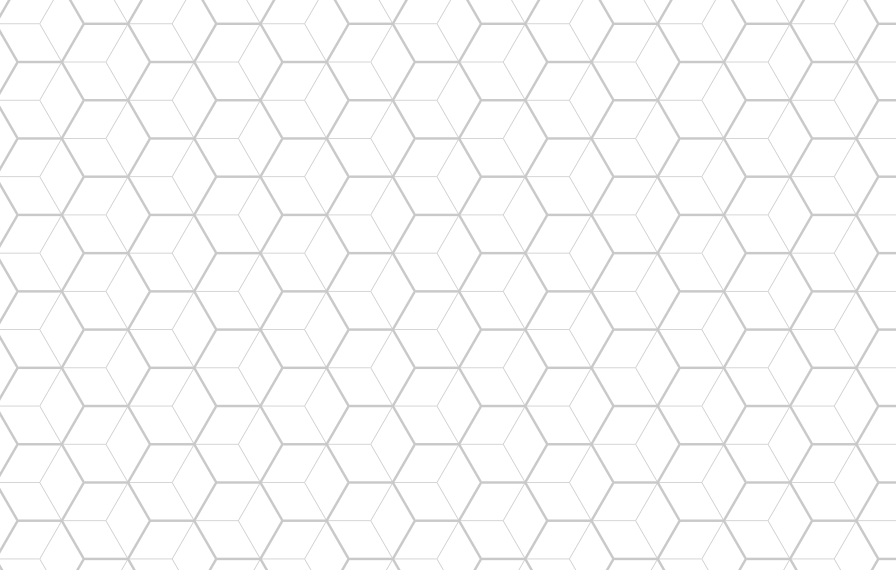
A Shadertoy shader for this pattern:

```glsl
// Isometric cube lattice: flat-topped hexagons with thick grey outlines, each
// split into three rhombi by thin spokes. Every pixel is folded into its nearest
// hexagon cell, and lines are drawn from distances with box-filter coverage.

const float SQRT3 = 1.7320508;
const float EDGES_ACROSS = 20.3;               // canvas width in hexagon edges
const vec2 FIRST_CENTRE = vec2(2.4, 1.405);    // from the top left, in edges
const float OUTLINE_HALF = 0.028;
const float SPOKE_HALF = 0.0093;
const vec3 PAPER = vec3(1.0);
const vec3 OUTLINE_GREY = vec3(0.79);
const vec3 SPOKE_GREY = vec3(0.80);

// Offset from the centre of the nearest hexagon with unit edges
vec2 hexCell(vec2 p) {
    vec2 period = vec2(3.0, SQRT3);
    vec2 a = mod(p + 0.5 * period, period) - 0.5 * period;
    vec2 b = mod(p, period) - 0.5 * period;
    return dot(a, a) < dot(b, b) ? a : b;
}

// Distance from inside a hexagon to its border
float borderDistance(vec2 q) {
    q = abs(q);
    return 0.5 * SQRT3 - max(q.y, dot(q, vec2(0.5 * SQRT3, 0.5)));
}

// Distance to a ray from the origin along a unit direction
float rayDistance(vec2 q, vec2 dir) {
    return length(q - dir * max(dot(q, dir), 0.0));
}

// Distance to the three spokes: left, upper right and lower right
float spokeDistance(vec2 q) {
    q.y = abs(q.y);
    return min(rayDistance(q, vec2(-1.0, 0.0)),
               rayDistance(q, vec2(0.5, 0.5 * SQRT3)));
}

// Share of a pixel covered by a line, also for lines thinner than a pixel
float coverage(float d, float halfWidth, float pixel) {
    float overlap = min(d + 0.5 * pixel, halfWidth) - max(d - 0.5 * pixel, -halfWidth);
    return clamp(overlap / pixel, 0.0, 1.0);
}

void mainImage(out vec4 fragColor, in vec2 fragCoord) {
    // Edge-length units, measured down from the top left corner
    float pixel = EDGES_ACROSS / iResolution.x;
    vec2 p = vec2(fragCoord.x, iResolution.y - fragCoord.y) * pixel;
    vec2 q = hexCell(p - FIRST_CENTRE);

    // Thin spokes first, thick outlines over them
    vec3 colour = mix(PAPER, SPOKE_GREY, coverage(spokeDistance(q), SPOKE_HALF, pixel));
    colour = mix(colour, OUTLINE_GREY, coverage(borderDistance(q), OUTLINE_HALF, pixel));
    fragColor = vec4(colour, 1.0);
}
```
